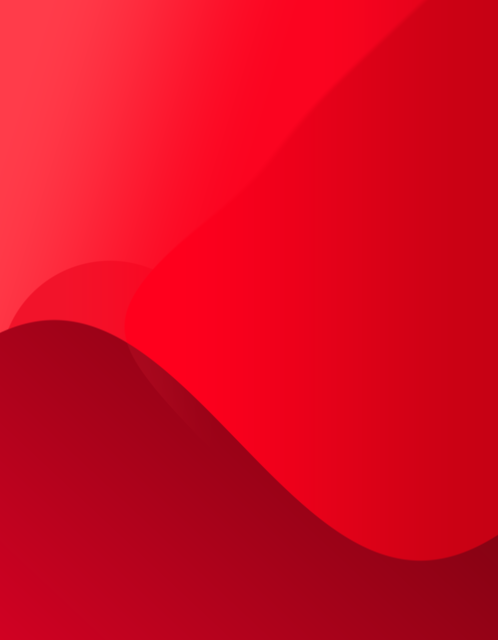
Write a Shadertoy shader that draws this background.

```glsl
const float PI = 3.14159265;
const vec3 CORAL = vec3(1.0, 0.235, 0.29);
const vec3 SCARLET = vec3(0.985, 0.015, 0.125);
const vec3 CRIMSON = vec3(0.77, 0.005, 0.075);
const vec3 HILL_RED = vec3(0.95, 0.075, 0.165);
const vec3 WINE = vec3(0.53, 0.01, 0.075);
const vec3 RUBY = vec3(0.82, 0.005, 0.135);

// Antialiased coverage: one where the signed distance is negative
float cover(float dist, float blur) {
    return 1.0 - smoothstep(-blur, blur, dist);
}

// Height of the front wave
float waveHeight(float x, float crestX, float halfPeriod) {
    return 0.312 + 0.188 * cos(PI * (x - crestX) / halfPeriod);
}

// Left edge of the large sheet: a rounded bend with a gentle swell above it
float sheetEdge(float y, float bendY, float roundness) {
    float t = y - bendY;
    float swell = (t - 0.22) / 0.09;
    float bend = length(vec2(1.4 * t, roundness)) - roundness;
    return 0.25 + bend + 0.035 * exp(-swell * swell);
}

vec3 backdrop(vec2 uv) {
    float across = uv.x - 0.4 * (uv.y - 0.67);
    vec3 color = mix(CORAL, SCARLET, smoothstep(-0.05, 0.5, across));
    return mix(color, CRIMSON, 0.6 * smoothstep(0.62, 1.0, uv.x));
}

vec3 sheetColor(vec2 uv) {
    return mix(SCARLET + vec3(0.015, -0.015, -0.01), CRIMSON,
               smoothstep(0.3, 1.08, uv.x));
}

vec3 waveColor(vec2 uv) {
    float light = 1.0 - 0.83 * uv.x - 1.14 * uv.y;
    return mix(WINE, RUBY, clamp(light, 0.0, 1.0));
}

void mainImage(out vec4 fragColor, in vec2 fragCoord) {
    vec2 uv = fragCoord / iResolution.xy;
    float blur = 1.0 / iResolution.y;

    // Round hill behind the sheet
    vec2 hillOffset = (uv - vec2(0.221, 0.4206)) * vec2(0.779, 1.0);
    float hill = cover(length(hillOffset) - 0.172, blur);
    vec3 hillColor = mix(HILL_RED, SCARLET, smoothstep(0.1, 0.42, uv.x));
    vec3 color = mix(backdrop(uv), hillColor, hill);

    // Large sheet, softer where its edge climbs to the top
    float softness = blur + 0.006 * smoothstep(0.55, 0.75, uv.y);
    float sheet = cover(0.7 * (sheetEdge(uv.y, 0.49, 0.12) - uv.x), softness);
    color = mix(color, sheetColor(uv), sheet);

    // Front wave with the sheet faintly showing through
    float waveDistance = uv.y - waveHeight(uv.x, 0.109, 0.735);
    float fade = 1.0 - smoothstep(0.25, 0.45, uv.x);
    vec3 front = waveColor(uv) + sheet * fade * vec3(0.055, 0.025, 0.025);
    color = mix(color, front, cover(0.8 * waveDistance, blur));

    fragColor = vec4(color, 1.0);
}
```
